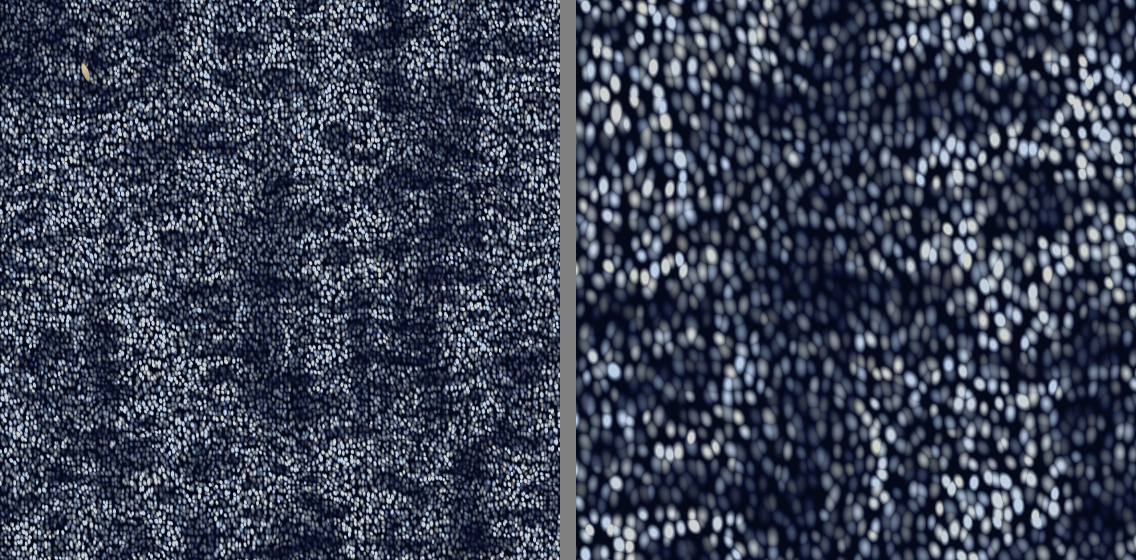
Left, the full canvas; right, a detail of the centre.
Give the GLSL for this texture, as a WebGL 2 fragment shader.

```glsl
#version 300 es
precision highp float;
// Draws a dense knitted fleece: pale slanted grains in wavy rows over dark navy.

uniform vec2 u_resolution;
out vec4 outColor;

const vec2 GRAIN_GRID = vec2(138.0, 106.0);  // grains across and up the canvas
const vec2 GRAIN_RADIUS = vec2(0.57, 0.76);  // half axes, in grid cells
const float JITTER = 0.8;
const float TILT = 0.35;                     // mean lean to the left, radians
const float TILT_SPREAD = 1.3;
const vec2 PEAK_RANGE = vec2(0.6, 1.42);     // dimmest and brightest grain
const vec2 ROW_SCALE = vec2(20.0, 62.0);
const float ROW_DEPTH = 0.5;
const vec2 STREAK_SCALE = vec2(17.0, 3.0);
const float STREAK_DEPTH = 0.42;
const float WAVE_HEIGHT = 0.016;
const float TINT_AMOUNT = 0.09;
const vec2 FLECK_CENTRE = vec2(0.153, 0.871);
const vec2 FLECK_RADIUS = vec2(0.0065, 0.021);
const vec3 FLECK_COLOR = vec3(0.88, 0.78, 0.62);

const vec3 TONES[6] = vec3[6](
  vec3(0.02, 0.03, 0.09),
  vec3(0.05, 0.07, 0.18),
  vec3(0.19, 0.22, 0.29),
  vec3(0.35, 0.39, 0.45),
  vec3(0.54, 0.58, 0.64),
  vec3(0.78, 0.82, 0.85));

vec3 hash3(vec2 p) {
  vec3 q = fract(p.xyx * vec3(0.1031, 0.1030, 0.0973));
  q += dot(q, q.yxz + 33.33);
  return fract((q.xxy + q.yzz) * q.zyx);
}

float valueNoise(vec2 p) {
  vec2 cell = floor(p);
  vec2 f = fract(p);
  f = f * f * (3.0 - 2.0 * f);
  float low = mix(hash3(cell).x, hash3(cell + vec2(1.0, 0.0)).x, f.x);
  float high = mix(hash3(cell + vec2(0.0, 1.0)).x, hash3(cell + 1.0).x, f.x);
  return mix(low, high, f.y);
}

vec2 rotate(vec2 p, float angle) {
  float c = cos(angle);
  float s = sin(angle);
  return vec2(c * p.x + s * p.y, c * p.y - s * p.x);
}

// Brightest grain covering p: x is its tone, y its random tint.
vec2 grains(vec2 p) {
  vec2 g = p * GRAIN_GRID;
  vec2 home = floor(g);
  vec2 best = vec2(0.0, 0.5);
  for (int j = -1; j <= 1; j++) {
    for (int i = -1; i <= 1; i++) {
      vec2 cell = home + vec2(i, j);
      vec3 place = hash3(cell + 17.0);
      vec3 look = hash3(cell + 311.0);
      vec2 centre = cell + 0.5 + JITTER * (place.xy - 0.5);
      vec2 offset = rotate(g - centre, TILT + TILT_SPREAD * (place.z - 0.5));
      vec2 d = offset / (GRAIN_RADIUS * mix(0.8, 1.15, look.x));
      float tone = mix(PEAK_RANGE.x, PEAK_RANGE.y, look.y) * (1.0 - dot(d, d));
      if (tone > best.x) best = vec2(tone, look.z);
    }
  }
  return best;
}

// Dark gaps between rows, long vertical streaks and a shaded corner.
float shading(vec2 p) {
  float row = smoothstep(0.12, 0.62, valueNoise(p * ROW_SCALE));
  float streak = valueNoise(p * STREAK_SCALE + 40.0);
  streak = 0.65 * streak + 0.35 * valueNoise(p * STREAK_SCALE * 2.3 + 90.0);
  float shade = 1.0 - ROW_DEPTH * (1.0 - row);
  shade *= 1.0 - STREAK_DEPTH * (1.0 - smoothstep(0.2, 0.55, streak));
  float corner = 1.0 - smoothstep(0.04, 0.24, length(p - vec2(0.0, 0.95)));
  return shade * (1.0 - 0.35 * corner);
}

vec3 toneColor(float tone) {
  float t = clamp(tone, 0.0, 1.0) * 5.0;
  int k = min(int(t), 4);
  return mix(TONES[k], TONES[k + 1], t - float(k));
}

void main() {
  vec2 uv = gl_FragCoord.xy / u_resolution.y;

  // Bend the rows into shallow waves
  vec2 p = uv;
  p.y += WAVE_HEIGHT * (valueNoise(uv * vec2(15.0, 11.0) + 7.0) - 0.5);

  vec2 grain = grains(p);
  float tone = grain.x * shading(p);
  vec3 color = toneColor(tone);

  // Grains range from cool blue to warm cream
  float warmth = (grain.y - 0.5) * TINT_AMOUNT * clamp(tone, 0.0, 1.0);
  color += warmth * vec3(1.0, 0.2, -1.2);

  // A single pale straw fleck
  vec2 fleck = rotate(uv - FLECK_CENTRE, 0.35) / FLECK_RADIUS;
  float fleckMask = 1.0 - smoothstep(0.6, 1.0, length(fleck));
  color = mix(color, FLECK_COLOR * (0.9 + 0.15 * fleck.y), fleckMask);

  outColor = vec4(clamp(color, 0.0, 1.0), 1.0);
}
```
